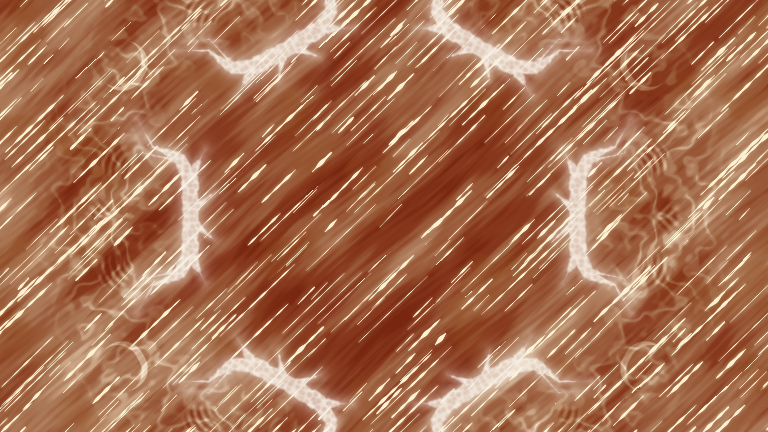
This background is drawn by a Shadertoy shader. Its source:

```glsl
// Rust-coloured diagonal planks with pale slivers, under a sixfold wreath of frosted thorny arcs.
// Grain and clouds are layered sines, planks and slivers are hashed cells along tilted rows,
// and the wreath is one half arc of tapered capsules mirrored into six sectors.

#define GRAIN_DIR vec2(0.737, 0.676)
#define BAND_PERIOD 0.185
#define BASE_TONE 0.24
#define BAND_GAIN 0.075
#define GRAIN_GAIN 0.15
#define CLOUD_GAIN 0.13
#define PLANK_GAIN 0.20
#define SLIVER_LAYERS 5
#define SLIVER_CHANCE 0.36
#define FROST_SCALE 75.0
#define ORNAMENT_GAIN 0.19

const float PI = 3.14159;
const vec3 CREAM = vec3(0.99, 0.95, 0.82);
const vec3 FROST = vec3(0.97, 0.94, 0.90);
const vec3 AMBER = vec3(0.55, 0.27, 0.09);

float hash(vec2 p) {
    vec3 h = fract(vec3(p.xyx) * vec3(0.1031, 0.103, 0.0973));
    h += dot(h, h.yzx + 33.33);
    return fract((h.x + h.y) * h.z);
}

// Layered sines, roughly -1 to 1
float waves(vec2 p) {
    float sum = 0.0, gain = 0.5;
    for (int i = 0; i < 4; i++) {
        sum += gain * sin(p.x + 1.7 * sin(p.y));
        p = mat2(1.2, 1.4, -1.4, 1.2) * p + 2.3;
        gain *= 0.6;
    }
    return sum;
}

// Distance to the nearest cell point
float cells(vec2 p) {
    vec2 id = floor(p);
    float best = 2.0;
    for (int k = 0; k < 9; k++) {
        vec2 c = id + vec2(k % 3 - 1, k / 3 - 1);
        best = min(best, length(p - c - vec2(hash(c), hash(c + 57.0))));
    }
    return best;
}

// Capsule whose radius runs from ra to rb
float taper(vec2 p, vec2 a, vec2 b, float ra, float rb) {
    vec2 ab = b - a;
    float t = clamp(dot(p - a, ab) / dot(ab, ab), 0.0, 1.0);
    return length(p - a - ab * t) - mix(ra, rb, t);
}

// Half of one thorny arc: body, two tail strands, two thorns
float thornArc(vec2 q) {
    float d = taper(q, vec2(0.446, 0.0), vec2(0.450, 0.085), 0.022, 0.024);
    d = min(d, taper(q, vec2(0.450, 0.085), vec2(0.472, 0.133), 0.024, 0.015));
    d = min(d, taper(q, vec2(0.472, 0.133), vec2(0.535, 0.160), 0.015, 0.006));
    d = min(d, taper(q, vec2(0.535, 0.160), vec2(0.572, 0.225), 0.006, 0.0));
    d = min(d, taper(q, vec2(0.475, 0.128), vec2(0.555, 0.145), 0.010, 0.003));
    d = min(d, taper(q, vec2(0.555, 0.145), vec2(0.582, 0.200), 0.003, 0.0));
    d = min(d, taper(q, vec2(0.440, 0.105), vec2(0.414, 0.153), 0.016, 0.0));
    return min(d, taper(q, vec2(0.432, 0.022), vec2(0.392, 0.056), 0.015, 0.0));
}

// Streaky tone steps of long overlapping planks
float planks(vec2 g) {
    float sum = 0.0;
    for (int i = 0; i < 3; i++) {
        float k = float(i), y = g.y / (0.062 - 0.019 * k) + 0.4 * k + 0.10 * sin(g.x * 17.0 + k);
        float row = floor(y) + 70.0 + 40.0 * k;
        float x = g.x / (0.46 - 0.1 * k) + 9.0 * hash(vec2(row, k)), t = fract(x);
        float ends = smoothstep(0.0, 0.25, t) * smoothstep(1.0, 0.7, t);
        float side = smoothstep(0.0, 0.06, fract(y)) * (1.0 - 0.8 * fract(y));
        sum += (hash(vec2(floor(x) + 30.0, row)) - 0.45) * ends * side;
    }
    return sum;
}

// Pale tapered splinters scattered along rows of the grain
float slivers(vec2 g, float band, float px) {
    float cover = 0.0;
    for (int i = 0; i < SLIVER_LAYERS; i++) {
        float k = float(i), rowH = 0.026 + 0.007 * k, cellL = 0.12 + 0.06 * k;
        float y = g.y / rowH + 0.37 * k, row = floor(y);
        float x = g.x / cellL + 7.0 * hash(vec2(row + 90.0, k));
        vec2 id = vec2(floor(x) + 40.0, row + 60.0 + 31.0 * k);
        float t = fract(x) / (0.3 + 0.65 * hash(id + 3.0));
        float body = sqrt(max(4.0 * t * (1.0 - t), 0.0));
        float chip = 0.6 + 0.4 * sin(g.x * 130.0 + 9.0 * hash(id)) * sin(g.x * 47.0 + k);
        float halfW = (0.001 + 0.0042 * pow(hash(id + 11.0), 2.0)) * body * chip;
        float mid = 0.25 + 0.5 * hash(id + 19.0) + 0.12 * (t - 0.5);
        float d = abs(fract(y) - mid) * rowH - halfW;
        float shown = step(hash(id + 29.0), SLIVER_CHANCE + 0.2 * band);
        float edge = smoothstep(0.6 * px, -0.6 * px, d) + 0.16 * exp(-max(d, 0.0) * 260.0);
        cover = max(cover, shown * smoothstep(0.0, 0.4, body) * min(edge, 1.0));
    }
    return cover;
}

// Faint engraved motifs between and behind the arcs
float ornament(vec2 q, float px) {
    float zone = smoothstep(0.48, 0.56, q.x) * smoothstep(0.84, 0.70, length(q));
    float lines = pow(0.5 + 0.5 * sin(75.0 * q.x + 7.0 * waves(q * 17.0)), 3.0);
    float loopRim = smoothstep(0.016, 0.0, abs(length(q - vec2(0.56, 0.0)) - 0.07));
    vec2 c = q - vec2(0.605, 0.342), f = q - vec2(0.625, 0.13);
    float moon = smoothstep(px, -px, max(length(c) - 0.052, 0.05 - length(c - vec2(0.012, 0.007))));
    float fan = smoothstep(0.05, 0.02, length(f)) * sin(380.0 * length(f + vec2(0.06, 0.03)));
    float lens = smoothstep(0.06, 0.01, abs(q.x - 0.655) + q.y) * sin(260.0 * (q.x - q.y));
    return zone * (1.3 * lines - 0.4) + 0.5 * loopRim + 1.6 * moon + 0.9 * fan + 0.9 * lens;
}

vec3 rustRamp(float tone) {
    vec3 c = mix(vec3(0.47, 0.15, 0.06), vec3(0.53, 0.22, 0.11), smoothstep(0.0, 0.2, tone));
    c = mix(c, vec3(0.60, 0.35, 0.22), smoothstep(0.2, 0.38, tone));
    c = mix(c, vec3(0.67, 0.47, 0.34), smoothstep(0.38, 0.56, tone));
    c = mix(c, vec3(0.79, 0.64, 0.52), smoothstep(0.56, 0.75, tone));
    return mix(c, vec3(0.94, 0.87, 0.78), smoothstep(0.75, 1.0, tone));
}

void mainImage(out vec4 fragColor, in vec2 fragCoord) {
    float px = 1.0 / iResolution.y;
    vec2 p = (fragCoord - 0.5 * iResolution.xy) * px;
    vec2 g = vec2(dot(p, GRAIN_DIR), dot(p, vec2(-GRAIN_DIR.y, GRAIN_DIR.x)));
    float r = length(p), a = abs(mod(atan(p.y, p.x) + PI / 6.0, PI / 3.0) - PI / 6.0);
    vec2 q = r * vec2(cos(a), sin(a));

    // Planked ground, darkest near the centre
    float band = cos(2.0 * PI * (g.y + 0.108 + 0.012 * sin(5.0 * g.x)) / BAND_PERIOD);
    float tone = BASE_TONE + BAND_GAIN * band + CLOUD_GAIN * waves(p * 7.0 + 1.0);
    tone += GRAIN_GAIN * waves(g * vec2(7.0, 40.0)) + PLANK_GAIN * planks(g);
    tone += 0.05 * sin(g.y * 330.0 + 4.0 * sin(g.x * 9.0)) * sin(g.x * 14.0 + g.y * 60.0);
    tone += 0.19 * smoothstep(0.25, 0.6, r) + ORNAMENT_GAIN * ornament(q, px);
    vec3 col = rustRamp(tone);
    col = mix(col, AMBER, 0.3 * smoothstep(0.2, 0.8, waves(p * 11.0 + 4.0)));
    col = mix(col, CREAM, slivers(g, band, px));

    // Frosted arcs with a soft halo
    float d = thornArc(q) + 0.003 * waves(q * 60.0);
    float froth = smoothstep(0.15, 0.75, cells(q * FROST_SCALE));
    float body = smoothstep(0.004, -0.008, d) * (0.74 + 0.16 * froth + 0.10 * smoothstep(-0.018, 0.0, d));
    col = mix(col, FROST, max(body, 0.36 * exp(-65.0 * max(d, 0.0))));
    fragColor = vec4(col, 1.0);
}
```
